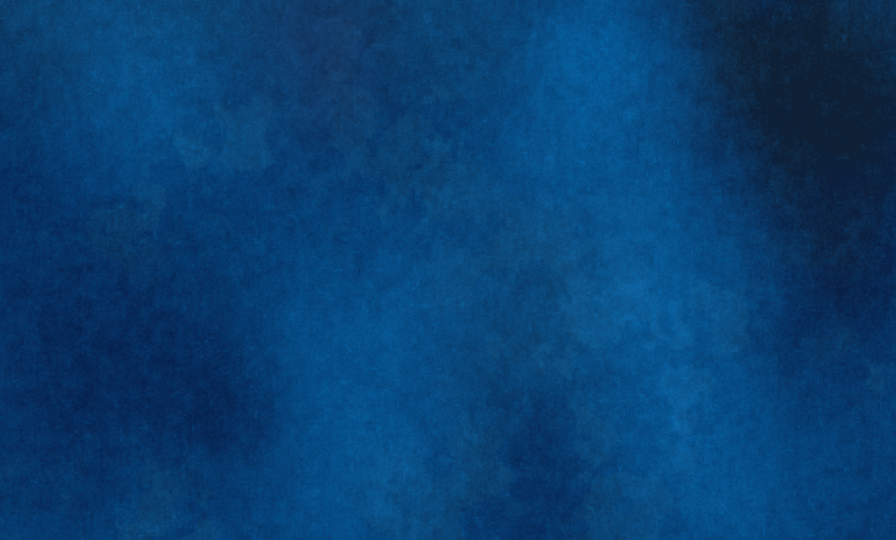
Reproduce this texture procedurally as a Shadertoy shader.

```glsl
// Worn blue plaster: soft light and dark clouds drive a navy-to-azure ramp,
// then layered value noise adds muted stains, flaked patches, crust and grain.
// All lengths are in canvas heights, so the look is independent of resolution.

const vec3 NAVY  = vec3(0.025, 0.125, 0.300);
const vec3 COBALT = vec3(0.020, 0.250, 0.462);
const vec3 AZURE = vec3(0.020, 0.370, 0.620);
const vec3 PLUM  = vec3(0.095, 0.195, 0.365);

const float BASE_TONE   = 0.41;
const float CLOUD_TONE  = 0.60;   // strength of drifting tonal noise
const float CRUST_TONE  = 0.28;   // strength of fine mottling
const float GRAIN_TONE  = 0.17;   // strength of the finest grain
const float FLAKE_TONE  = 0.13;   // lift inside the flaked patches
const float TALLNESS    = 1.25;   // vertical stretch of the clouds

// Soft clouds: centre x, centre y, radius, tone change
const int CLOUD_COUNT = 11;
const vec4 CLOUDS[CLOUD_COUNT] = vec4[](
    vec4(1.10, 0.93, 0.15,  0.46), vec4(0.28, 0.83, 0.22,  0.27),
    vec4(0.64, 0.28, 0.22,  0.40), vec4(1.22, 0.45, 0.30,  0.40),
    vec4(1.32, 0.10, 0.20,  0.20), vec4(1.52, 0.78, 0.26, -0.44),
    vec4(0.15, 0.43, 0.28, -0.25), vec4(0.43, 0.25, 0.13, -0.20),
    vec4(1.54, 0.38, 0.15, -0.25), vec4(1.02, 0.05, 0.14, -0.22),
    vec4(0.70, 0.75, 0.20, -0.10));

// Integer hash of a lattice cell, 0 to 1
float hash(vec2 cell) {
    uvec2 q = uvec2(ivec2(cell)) * uvec2(1597334673u, 3812015801u);
    uint n = (q.x ^ q.y) * 1597334673u;
    n = (n ^ (n >> 15)) * 2246822519u;
    n ^= n >> 13;
    return float(n >> 8) / 16777216.0;
}

float valueNoise(vec2 p) {
    vec2 cell = floor(p), f = fract(p);
    f = f * f * (3.0 - 2.0 * f);
    return mix(mix(hash(cell), hash(cell + vec2(1, 0)), f.x),
               mix(hash(cell + vec2(0, 1)), hash(cell + vec2(1, 1)), f.x), f.y);
}

// Rotated octaves of noise, centred on 0.5
float fbm(vec2 p, int octaves) {
    float sum = 0.0, amp = 0.5, total = 0.0;
    for (int i = 0; i < octaves; i++) {
        sum += amp * valueNoise(p);
        total += amp;
        amp *= 0.55;
        p = mat2(1.6, 1.2, -1.2, 1.6) * p + 17.3;
    }
    return sum / total;
}

float softSpot(vec2 p, vec2 centre, float radius) {
    vec2 d = (p - centre) / vec2(radius, radius * TALLNESS);
    return exp(-dot(d, d));
}

vec3 blueRamp(float tone) {
    vec3 low = mix(NAVY, COBALT, clamp(tone * 2.0, 0.0, 1.0));
    return mix(low, AZURE, clamp(tone * 2.0 - 1.0, 0.0, 1.2));
}

void mainImage(out vec4 fragColor, in vec2 fragCoord) {
    vec2 p = fragCoord / iResolution.y;
    p.x *= 1.6623 * iResolution.y / iResolution.x;

    // Large soft light and shade
    vec2 warped = p + 0.10 * (vec2(fbm(p * 4.0, 3), fbm(p * 4.0 + 31.0, 3)) - 0.5);
    float tone = BASE_TONE;
    for (int i = 0; i < CLOUD_COUNT; i++)
        tone += CLOUDS[i].w * softSpot(warped, CLOUDS[i].xy, CLOUDS[i].z);
    tone += CLOUD_TONE * (fbm(p * vec2(5.0, 4.0) + 7.0, 5) - 0.5) * 0.6;

    // Muted stains: top edge, dark corner and a worn central column
    float stain = 0.55 * smoothstep(0.65, 1.0, p.y) * (1.0 - softSpot(p, vec2(1.12, 0.9), 0.16))
                + 0.85 * softSpot(warped, vec2(1.54, 0.78), 0.22)
                + 0.50 * softSpot(warped, vec2(1.00, 0.42), 0.18);
    stain *= 0.5 + fbm(p * 9.0 + 50.0, 5);

    // Flaked patches with ragged edges, gathered in a few regions
    float region = smoothstep(0.42, 0.62, fbm(p * 2.6 + 91.0, 2));
    region = max(region, softSpot(p, vec2(0.98, 0.48), 0.20));
    float flakes = smoothstep(0.57, 0.62, fbm(p * 11.0 + 23.0, 6)) * region;
    float crumbs = smoothstep(0.58, 0.68, fbm(p * 34.0 + 61.0, 4)) * (0.3 + 0.7 * region);
    tone += FLAKE_TONE * (flakes * 0.8 + crumbs * 0.6);

    // Mottling, faint upright brush marks, grain and tiny specks
    tone += CRUST_TONE * (fbm(p * 48.0 + 5.0, 4) - 0.5);
    tone += 0.07 * (valueNoise(p * vec2(170.0, 28.0)) - 0.5);
    tone += GRAIN_TONE * (valueNoise(p * 260.0) - 0.5);
    float speck = valueNoise(p * 120.0 + 200.0);
    tone += 0.14 * smoothstep(0.86, 0.96, speck) - 0.10 * smoothstep(0.12, 0.03, speck);

    // Colour: blue ramp, greyed where stained or flaked
    vec3 colour = blueRamp(max(tone, 0.0));
    vec3 muted = vec3(0.055, colour.g, colour.g * 1.6 + 0.01);
    colour = mix(colour, muted, clamp(stain + 0.45 * flakes + 0.15 * crumbs, 0.0, 1.0));
    float plum = 0.55 * softSpot(warped, vec2(0.60, 0.92), 0.13);
    colour = mix(colour, PLUM * (0.75 + 0.6 * tone), plum);

    fragColor = vec4(clamp(colour, 0.0, 1.0), 1.0);
}
```
